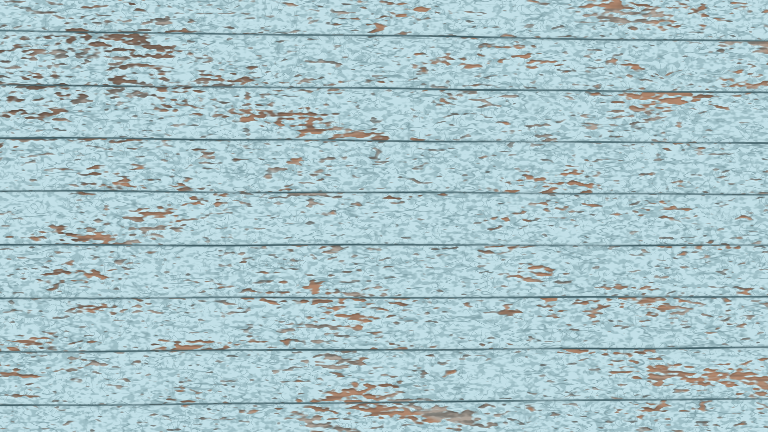
Write a WebGL 1 fragment shader that draws this texture.

```glsl
precision highp float;
// Weathered horizontal boards under cracked, flaking pale blue paint.
// Stretched gradient noise gives the grain, cracks and worn patches; a slightly
// fanned row coordinate places the board seams, and each board gets a knot.

uniform vec2 u_resolution;

// Boards: first seam below the top edge and seam spacing, at left and right
const vec2 FIRST_SEAM = vec2(0.072, 0.095);
const vec2 BOARD_PITCH = vec2(0.1237, 0.1183);
const float SEAM_HALF_WIDTH = 0.0016;
const float SEAM_WOBBLE = 0.025;

// Wear
const float BARE_LEVEL = 0.47;
const float FLAKE_LEVEL = 0.40;
const float EDGE_SOFTNESS = 0.13;
const float RELIEF_STEP = 0.0035;
const float CRACK_WIDTH = 0.13;
const vec2 WORN_CORNER = vec2(0.03, 0.84);

// Colours
const vec3 PAINT_LIGHT = vec3(0.76, 0.88, 0.91);
const vec3 PAINT_MID = vec3(0.62, 0.75, 0.78);
const vec3 PAINT_DARK = vec3(0.44, 0.57, 0.60);
const vec3 GREY_LIGHT = vec3(0.68, 0.68, 0.66);
const vec3 GREY_DARK = vec3(0.46, 0.48, 0.47);
const vec3 WOOD_WARM = vec3(0.69, 0.51, 0.40);
const vec3 WOOD_DARK = vec3(0.43, 0.35, 0.30);
const vec3 SEAM_COLOR = vec3(0.25, 0.37, 0.40);

vec2 hash2(vec2 p) {
  vec3 q = fract(vec3(p.xyx) * vec3(0.1031, 0.1030, 0.0973));
  q += dot(q, q.yzx + 33.33);
  return fract((q.xx + q.yz) * q.zy);
}

float cornerDot(vec2 cell, vec2 offset) {
  return dot(hash2(cell) * 2.0 - 1.0, offset);
}

float gradientNoise(vec2 p) {
  vec2 i = floor(p), f = fract(p);
  vec2 u = f * f * f * (f * (f * 6.0 - 15.0) + 10.0);
  vec2 e = vec2(1.0, 0.0);
  float low = mix(cornerDot(i, f), cornerDot(i + e, f - e), u.x);
  float high = mix(cornerDot(i + e.yx, f - e.yx), cornerDot(i + 1.0, f - 1.0), u.x);
  return 1.5 * mix(low, high, u.y);
}

float fbm(vec2 p) {
  float sum = 0.0, amp = 0.7;
  for (int i = 0; i < 3; i++) {
    sum += amp * gradientNoise(p);
    p = p * 2.03 + 17.3;
    amp *= 0.55;
  }
  return sum;
}

// x: bare brown wood, y: small grey flakes
vec2 wearMask(vec2 p, float bias) {
  float patches = fbm(p * vec2(3.2, 12.0) + 41.0);
  float fibres = gradientNoise(p * vec2(20.0, 88.0) + 7.0)
               + 0.8 * gradientNoise(p * vec2(55.0, 150.0) + 83.0);
  float bare = patches + 0.55 * fibres + bias - BARE_LEVEL;
  float flake = 0.6 * patches + 0.8 * fibres + 0.8 * bias - FLAKE_LEVEL;
  return smoothstep(-EDGE_SOFTNESS, EDGE_SOFTNESS, vec2(bare, flake));
}

// Thin dark lines where stretched noise crosses zero
float cracks(vec2 p) {
  float n = abs(gradientNoise(p));
  float broken = smoothstep(-0.1, 0.25, gradientNoise(p * 0.45 + 29.0));
  return (1.0 - smoothstep(0.0, CRACK_WIDTH, n)) * broken;
}

void main() {
  vec2 uv = gl_FragCoord.xy / u_resolution;
  vec2 p = gl_FragCoord.xy / u_resolution.y;
  float pixel = 1.0 / u_resolution.y;

  // Board rows
  float pitch = mix(BOARD_PITCH.x, BOARD_PITCH.y, uv.x);
  float row = (1.0 - uv.y - mix(FIRST_SEAM.x, FIRST_SEAM.y, uv.x)) / pitch + 1.0;
  row += SEAM_WOBBLE * gradientNoise(vec2(p.x * 2.5, floor(row + 0.5) * 5.3));
  float board = floor(row);
  float seamDist = abs(fract(row + 0.5) - 0.5) * pitch;

  // Knot bends the grain of its board
  vec2 seed = hash2(vec2(board + 3.0, 19.0));
  vec2 toKnot = vec2(p.x - seed.x * 1.78, (fract(row) - mix(0.3, 0.7, seed.y)) * pitch);
  float knotDist = length(toKnot * vec2(0.75, 1.3));
  float knot = exp(-knotDist * knotDist * 3000.0);
  vec2 grain = p + vec2(board * 3.7, 0.01 * knot);

  // Wear gathers in the upper left corner and along seams
  vec2 toCorner = (uv - WORN_CORNER) * vec2(3.2, 5.0);
  float corner = exp(-dot(toCorner, toCorner));
  float bias = 0.24 * corner + 0.08 * exp(-seamDist * 150.0);
  vec2 wear = wearMask(grain, bias);
  vec2 wearAbove = wearMask(grain + vec2(0.0, RELIEF_STEP), bias);

  // Paint tone and cracks
  float tone = gradientNoise(grain * vec2(42.0, 105.0)) + 0.8 * gradientNoise(grain * vec2(95.0, 155.0));
  tone += 0.3 * fbm(grain * vec2(4.0, 9.0) + 60.0);
  vec3 color = mix(PAINT_MID, PAINT_LIGHT, smoothstep(-0.5, 0.15, tone));
  float crack = max(cracks(grain * vec2(26.0, 90.0)), 0.6 * cracks(grain * vec2(70.0, 65.0) + 11.0));
  color = mix(color, PAINT_DARK, 0.6 * crack);
  color = mix(color, PAINT_DARK, 0.3 * knot * (0.5 + 0.5 * sin(knotDist * 520.0 + 4.0 * tone)));

  // Exposed wood, weathered to grey in places
  float fibre = gradientNoise(grain * vec2(12.0, 120.0) + 5.0);
  vec3 grey = mix(GREY_DARK, GREY_LIGHT, smoothstep(-0.4, 0.3, fibre + 0.4 * tone));
  float darkness = clamp(0.8 * corner + 0.3 - 0.3 * uv.x - 0.9 * fibre, 0.0, 1.0);
  vec3 wood = mix(WOOD_WARM, WOOD_DARK, darkness);
  float weathered = smoothstep(0.0, 0.3, gradientNoise(grain * vec2(4.0, 16.0) + 71.0));
  wood = mix(wood, grey, 0.75 * weathered);
  color = mix(color, grey, 0.8 * wear.y);
  color = mix(color, wood, 0.88 * wear.x);

  // Paint edges: shadow under the upper lip, light on the lower lip
  float relief = max(wear.x, wear.y) - max(wearAbove.x, wearAbove.y);
  color *= 1.0 - 0.16 * max(relief, 0.0);
  color += 0.03 * max(-relief, 0.0);

  // Seams
  float strength = 0.75 + 0.6 * gradientNoise(vec2(p.x * 6.0, floor(row + 0.5) * 7.1));
  float seam = 1.0 - smoothstep(SEAM_HALF_WIDTH - 0.5 * pixel, SEAM_HALF_WIDTH + 0.8 * pixel, seamDist);
  color *= 1.0 - 0.1 * exp(-seamDist * 260.0);
  color = mix(color, SEAM_COLOR, seam * clamp(strength, 0.0, 1.0));

  gl_FragColor = vec4(clamp(color, 0.0, 1.0), 1.0);
}
```
